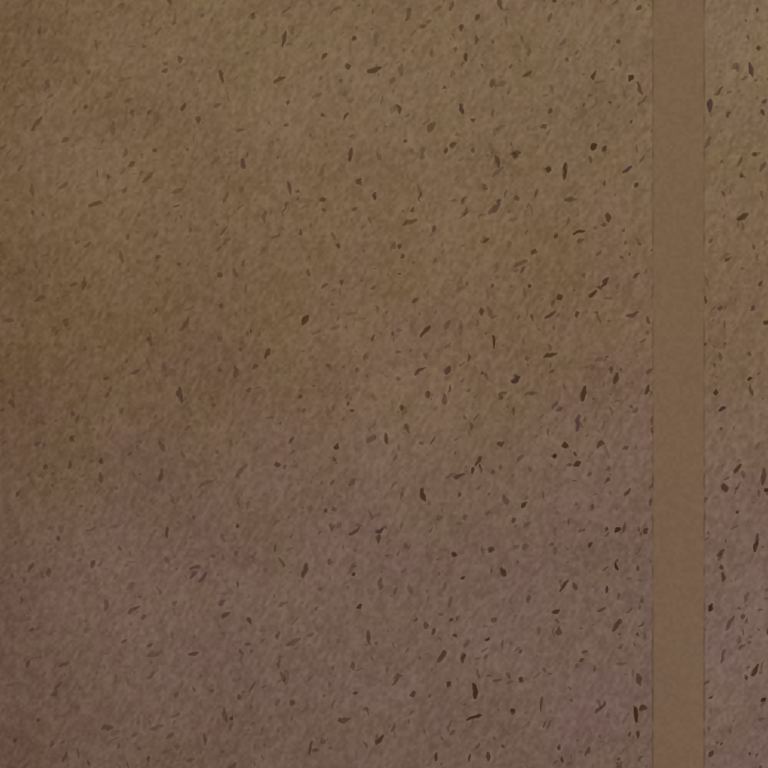
This texture is drawn by a WebGL 1 fragment shader. Its source:

```glsl
precision highp float;
// Speckled brown wall panel with a plain vertical strip near the right side.
// A soft colour gradient carries fine grain and three layers of short, tilted
// flecks: tapered, ragged capsules with pale rims, jittered inside grid cells.
uniform vec2 u_resolution;

const vec3 OCHRE_TOP = vec3(0.472, 0.381, 0.284);
const vec3 BROWN_MID = vec3(0.458, 0.362, 0.268);
const vec3 MAUVE_LOW = vec3(0.440, 0.350, 0.304);
const vec3 STRIP_COLOR = vec3(0.462, 0.367, 0.279);
const vec3 FLECK_BROWN = vec3(0.200, 0.120, 0.055);
const vec3 FLECK_PLUM = vec3(0.230, 0.150, 0.150);
const float STRIP_LEFT = 0.850;
const float STRIP_RIGHT = 0.917;
const float EDGE_SOFT = 0.0016;
const float FLECK_SOFT = 0.0016;
const float RIM_WIDTH = 0.0042;
const float RIM_LIGHT = 0.022;
const float FLECK_ANGLE = 1.10;    // mean direction, radians
const float FLECK_SPREAD = 1.9;    // full range around the mean
const float RAGGEDNESS = 0.0034;
const float GRAIN_AMOUNT = 0.095;
const float BLOTCH_AMOUNT = 0.046;

float hash(vec2 p) {
  vec3 q = fract(vec3(p.xyx) * 0.1031);
  q += dot(q, q.yzx + 33.33);
  return fract((q.x + q.y) * q.z);
}

float noise(vec2 p) {
  vec2 i = floor(p);
  vec2 f = fract(p);
  f = f * f * (3.0 - 2.0 * f);
  return mix(mix(hash(i), hash(i + vec2(1.0, 0.0)), f.x),
             mix(hash(i + vec2(0.0, 1.0)), hash(i + vec2(1.0, 1.0)), f.x), f.y);
}

// Distance to a slightly bent capsule along x that thins towards its ends
float taperedCapsule(vec2 p, float halfLength, float radius, float bend) {
  float t = clamp(p.x / halfLength, -1.0, 1.0);
  p.y += bend * t * t;
  p.x -= t * halfLength;
  return length(p) - radius * (1.0 - 0.45 * t * t);
}

// x: coverage of the strongest fleck here, y: its tint, z: pale rim
vec3 fleckLayer(vec2 uv, float cells, float density, float size, float seed) {
  vec2 home = floor(uv * cells);
  vec3 best = vec3(0.0);
  for (int j = -1; j <= 1; j++) {
    for (int i = -1; i <= 1; i++) {
      vec2 cell = home + vec2(float(i), float(j));
      vec2 key = cell + seed + 20.0;
      if (hash(key) > density) continue;
      vec2 jitter = vec2(hash(key + 57.3), hash(key + 113.7));
      vec2 d = uv - (cell + jitter) / cells;
      float angle = FLECK_ANGLE + FLECK_SPREAD * (hash(key + 171.1) - 0.5);
      float c = cos(angle);
      float s = sin(angle);
      d = vec2(c * d.x + s * d.y, c * d.y - s * d.x);
      float stretch = hash(key + 231.9);
      float halfLength = size * mix(0.0015, 0.0085, stretch * stretch);
      float radius = size * mix(0.0018, 0.0035, hash(key + 291.3));
      float bend = 0.0016 * stretch * (hash(key + 347.7) - 0.5);
      float dist = taperedCapsule(d, halfLength, radius, bend);
      float opacity = mix(0.25, 1.0, hash(key + 401.9));
      float strength = opacity * (1.0 - smoothstep(-FLECK_SOFT, FLECK_SOFT, dist));
      float rim = opacity * (1.0 - smoothstep(0.0, RIM_WIDTH, dist));
      if (strength > best.x) best.xy = vec2(strength, hash(key + 463.1));
      best.z = max(best.z, rim);
    }
  }
  return best;
}

vec3 addFlecks(vec3 color, vec3 fleck, float opacity) {
  vec3 ink = mix(FLECK_BROWN, FLECK_PLUM, smoothstep(0.55, 1.0, fleck.y));
  color += RIM_LIGHT * fleck.z * opacity;
  return mix(color, ink, fleck.x * opacity);
}

// Broad light and colour changes across the wall
vec3 wallColor(vec2 uv) {
  vec3 color = mix(MAUVE_LOW, BROWN_MID, smoothstep(0.15, 0.68, uv.y));
  color = mix(color, OCHRE_TOP, smoothstep(0.55, 0.90, uv.y));
  color += vec3(0.026, 0.028, 0.038) * (uv.x - 0.45);
  color -= 0.022 * (1.0 - smoothstep(0.0, 0.16, uv.x));
  color -= 0.014 * (1.0 - smoothstep(0.0, 0.18, uv.y));
  float blotch = noise(uv * 4.0 + 3.0) * 0.5 + noise(uv * 14.0 + 9.0) * 0.5;
  float hue = noise(uv * 19.0 + 60.0) - 0.5;
  return color + BLOTCH_AMOUNT * (blotch - 0.5) + hue * vec3(0.004, -0.004, 0.022);
}

void main() {
  vec2 uv = gl_FragCoord.xy / u_resolution;
  vec3 wall = wallColor(uv);

  // Fine grain: short tilted streaks over an isotropic roughness
  vec2 along = vec2(cos(FLECK_ANGLE), sin(FLECK_ANGLE));
  vec2 tilted = vec2(dot(uv, along), dot(uv, vec2(-along.y, along.x)));
  float grain = 0.55 * noise(tilted * vec2(120.0, 230.0) + 400.0)
              + 0.45 * noise(uv * 250.0 + 40.0) - 0.5;
  vec3 panel = wall + GRAIN_AMOUNT * grain + 0.004;

  // Flecks fade towards the left and the upper middle
  float clarity = mix(0.52, 0.92, smoothstep(0.05, 0.75, uv.x));
  clarity *= 1.0 - 0.18 * smoothstep(0.35, 0.65, uv.y);
  vec2 ragged = vec2(noise(uv * 170.0 + 11.0), noise(uv * 170.0 + 91.0)) - 0.5;
  vec2 p = uv + RAGGEDNESS * ragged;
  panel = addFlecks(panel, fleckLayer(p, 62.0, 0.32, 0.65, 700.0), clarity * 0.50);
  panel = addFlecks(panel, fleckLayer(p, 34.0, 0.45, 0.85, 300.0), clarity * 0.80);
  panel = addFlecks(panel, fleckLayer(p, 27.0, 0.68, 1.10, 0.0), clarity);

  // Plain strip with faint even grain and a thin shadow on its borders
  vec3 strip = mix(wall, STRIP_COLOR, 0.7) + 0.026 * (noise(uv * 230.0) - 0.5);
  float inside = smoothstep(-EDGE_SOFT, EDGE_SOFT, uv.x - STRIP_LEFT)
               * smoothstep(-EDGE_SOFT, EDGE_SOFT, STRIP_RIGHT - uv.x);
  float border = min(abs(uv.x - STRIP_LEFT), abs(uv.x - STRIP_RIGHT));
  float shadow = 1.0 - smoothstep(0.0, 0.0028, border);
  vec3 color = mix(panel, strip, inside);
  color -= 0.070 * shadow * noise(vec2(3.0, uv.y * 90.0));
  gl_FragColor = vec4(color, 1.0);
}
```
